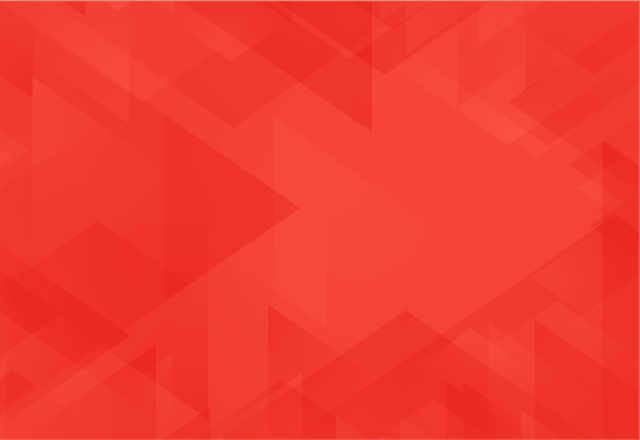
Write a WebGL 2 fragment shader that draws this background.

```glsl
#version 300 es
precision highp float;
// Red backdrop of overlapping translucent facets. Every facet is a wedge whose
// edges follow three shared directions (vertical and two slants); each one adds
// a fading light or dark tone, and the summed tone picks the final red.

uniform vec2 u_resolution;
out vec4 fragColor;

const float PI = 3.14159265;
const float UP = PI / 2.0;
const float NARROW = PI / 6.0;       // wedge between two neighbouring directions
const float WIDE = PI / 3.0;         // chevron spanning two such wedges
const float SLANT_SQUASH = 0.837;    // turns the slanted edges into 30 degree lines
const int SMALL_FACETS = 60;
const float RIM_WIDTH = 0.0028;

const vec3 DEEP_RED = vec3(0.928, 0.188, 0.150);
const vec3 WARM_RED = vec3(0.975, 0.308, 0.258);
const vec3 PALE_RIM = vec3(0.950, 0.510, 0.475);

float hash(float n, float seed) {
    vec2 v = fract(vec2(n, seed) * vec2(0.1031, 0.1137) + 0.37);
    v += dot(v, v.yx + 33.33);
    return fract((v.x + v.y) * v.x * 7.13);
}

float coverage(float dist, float pixel) {
    return clamp(dist / pixel + 0.5, 0.0, 1.0);
}

// Wedge opening along axis; fades out linearly at reach and ends flat at cut.
float facet(vec2 p, vec2 apex, float axis, float halfAngle, float reach, float cut, float pixel) {
    vec2 q = (p - apex) * vec2(1.0, SLANT_SQUASH);
    float along = q.x * cos(axis) + q.y * sin(axis);
    float across = abs(q.y * cos(axis) - q.x * sin(axis));
    float edge = along * sin(halfAngle) - across * cos(halfAngle);
    float fade = clamp(1.0 - (along + 0.4 * across) / reach, 0.0, 1.0);
    return coverage(min(edge, cut - along), pixel) * fade;
}

float wedge(vec2 p, vec2 apex, float axis, float reach, float pixel) {
    return facet(p, apex, axis, NARROW, reach, 9.0, pixel);
}

float chevron(vec2 p, vec2 apex, float axis, float reach, float pixel) {
    return facet(p, apex, axis, WIDE, reach, 9.0, pixel);
}

// Large facets that set the layout around the calm centre.
float largeFacets(vec2 p, float pixel) {
    vec2 arrowTip = vec2(0.682, 0.527);
    float tone = -0.22 * facet(p, arrowTip, PI, NARROW, 1.6, 0.309, pixel);
    tone -= 0.30 * wedge(p, arrowTip, PI, 1.5, pixel);
    tone -= 0.52 * wedge(p, vec2(0.845, 0.70), UP + NARROW, 0.9, pixel);
    tone -= 0.45 * chevron(p, vec2(0.873, 0.83), UP, 0.55, pixel);
    tone -= 0.32 * chevron(p, vec2(0.530, 0.71), UP, 0.50, pixel);
    tone += 0.20 * wedge(p, vec2(0.623, 0.735), -WIDE, 0.50, pixel);
    tone += 0.20 * wedge(p, vec2(0.742, 0.256), UP + NARROW, 0.35, pixel);
    tone += 0.35 * wedge(p, vec2(0.072, 0.826), -WIDE, 0.40, pixel);
    tone -= 0.42 * wedge(p, vec2(1.369, 0.682), -WIDE, 0.8, pixel);
    tone -= 0.42 * chevron(p, vec2(1.398, 0.511), -UP, 1.0, pixel);
    tone -= 0.48 * chevron(p, vec2(0.922, 0.295), -UP, 0.50, pixel);
    tone -= 0.42 * wedge(p, vec2(1.155, 0.769), 0.0, 0.45, pixel);
    tone -= 0.50 * wedge(p, vec2(0.610, 0.307), -WIDE, 0.30, pixel);
    tone -= 0.45 * wedge(p, vec2(0.297, 0.237), PI, 0.50, pixel);
    tone -= 0.48 * wedge(p, vec2(0.473, 0.047), UP + NARROW, 0.45, pixel);
    return tone;
}

// Smaller facets scattered on a ring, each opening away from the centre.
float smallFacets(vec2 p, vec2 center, float pixel) {
    float tone = 0.0;
    for (int i = 0; i < SMALL_FACETS; i++) {
        float n = float(i);
        float angle = n * 2.39996 + 0.4;
        float spread = mix(0.72, 1.3, hash(n, 1.0));
        vec2 outward = vec2(cos(angle), sin(angle));
        vec2 apex = center + outward * vec2(0.68, 0.46) * spread;
        float reach = mix(0.12, 0.42, hash(n, 2.0));
        float strength = mix(0.20, 0.44, hash(n, 3.0));
        strength *= hash(n, 4.0) < 0.5 ? -1.0 : 0.9;
        float shape;
        if (hash(n, 5.0) < 0.3) {
            shape = chevron(p, apex, sign(outward.y) * UP, reach, pixel);
        } else {
            float axis = floor(angle / WIDE + 0.5) * WIDE;
            shape = wedge(p, apex, axis, reach, pixel);
        }
        tone += strength * shape;
    }
    return tone;
}

void main() {
    vec2 p = gl_FragCoord.xy / u_resolution.y;
    float pixel = 1.0 / u_resolution.y;
    vec2 size = vec2(u_resolution.x / u_resolution.y, 1.0);

    // Soft base glow, brightest right of the middle
    float tone = mix(0.68, 0.42, smoothstep(0.15, 0.80, length(p - vec2(0.98, 0.58))));
    tone += largeFacets(p, pixel);
    tone += smallFacets(p, size * 0.5, pixel);
    vec3 color = mix(DEEP_RED, WARM_RED, clamp(tone, -0.18, 1.1));

    // Hairline rim: strong on top, fainter on the right and bottom
    float rim = coverage(RIM_WIDTH - (size.y - p.y), pixel);
    rim = max(rim, 0.6 * coverage(RIM_WIDTH - (size.x - p.x), pixel));
    rim = max(rim, 0.35 * coverage(RIM_WIDTH - p.y, pixel));
    fragColor = vec4(mix(color, PALE_RIM, rim), 1.0);
}
```
